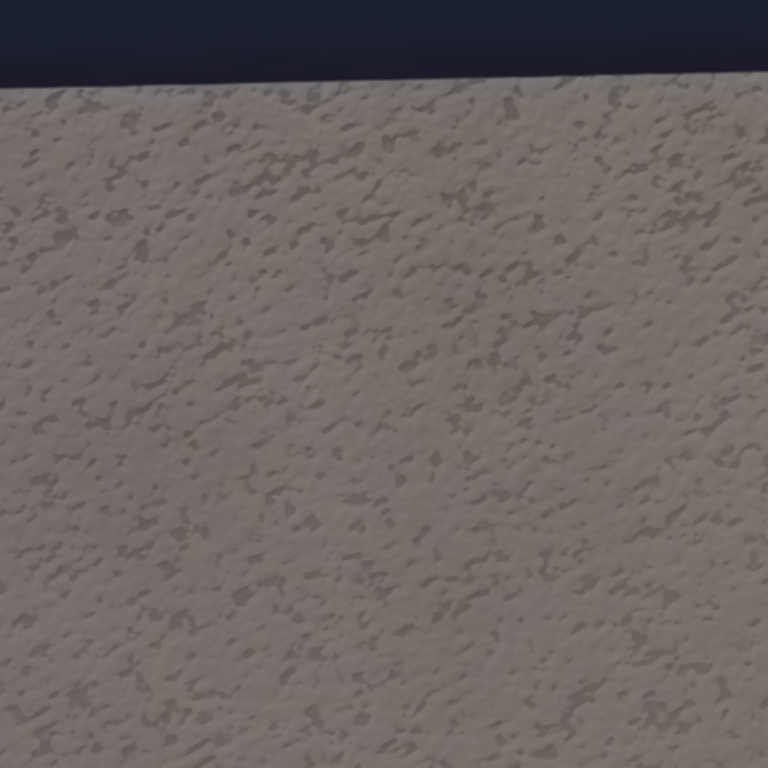
Write a Shadertoy shader that draws this texture.

```glsl
// Rough stucco wall with small shaded pits below a dark, slightly tilted band
float hash(vec2 p) {
    vec3 q = fract(vec3(p.xyx) * 0.1031);
    q += dot(q, q.yzx + 33.33);
    return fract((q.x + q.y) * q.z);
}

float noise(vec2 p) {
    vec2 i = floor(p), f = fract(p);
    f = f * f * (3.0 - 2.0 * f);
    return mix(mix(hash(i), hash(i + vec2(1, 0)), f.x),
               mix(hash(i + vec2(0, 1)), hash(i + vec2(1, 1)), f.x), f.y);
}

float fbm(vec2 p) {
    float sum = 0.0, amp = 0.5;
    for (int i = 0; i < 4; i++) {
        sum += amp * noise(p);
        p = mat2(1.6, 1.2, -1.2, 1.6) * p + 17.3;
        amp *= 0.5;
    }
    return sum;
}

// Grain stretched along a direction rising to the right
float plasterHeight(vec2 uv) {
    vec2 p = mat2(0.89, -0.45, 0.45, 0.89) * uv;
    p += 0.007 * vec2(noise(uv * 38.0), noise(uv * 38.0 + 51.0));
    return 0.65 * noise(p * vec2(55.0, 92.0) + 9.0)
         + 0.35 * noise(p * vec2(115.0, 165.0) + 31.0);
}

vec3 stucco(vec2 uv, float depth) {
    float broad = fbm(uv * 5.0 + 3.0);
    float height = plasterHeight(uv);
    float relief = height - plasterHeight(uv + vec2(-0.003, 0.006));
    float strength = mix(0.75, 1.0, smoothstep(0.2, 0.9, uv.y));

    // Base tone: cooler at left, warmer toward the right and bottom
    vec3 col = mix(vec3(0.462, 0.425, 0.417), vec3(0.470, 0.437, 0.414), uv.x);
    col += 0.035 * (broad - 0.47);
    col += 0.014 * (fbm(uv * 42.0) - 0.47);

    // Shaded pits, clustered by the broad variation
    float cutoff = 0.35 + 0.16 * (fbm(uv * 11.0 + 20.0) - 0.47);
    float pit = 1.0 - smoothstep(cutoff - 0.14, cutoff + 0.07, height);
    col -= pit * strength * vec3(0.067, 0.066, 0.064);
    col += strength * 0.070 * clamp(relief, -0.45, 0.3);

    // Faint warm and cool stains
    col += (noise(uv * 24.0 + 70.0) - 0.5) * vec3(0.006, 0.002, -0.010);

    // Pale bluish rim below the band
    float rim = exp(-depth * depth / 0.0006);
    return col + rim * vec3(-0.012, 0.008, 0.026);
}

vec3 darkBand(vec2 uv, float above) {
    vec3 col = mix(vec3(0.108, 0.105, 0.158), vec3(0.108, 0.128, 0.190),
                   smoothstep(0.0, 0.08, above));
    return col + 0.012 * (fbm(uv * vec2(14.0, 30.0)) - 0.47);
}

void mainImage(out vec4 fragColor, in vec2 fragCoord) {
    vec2 uv = fragCoord / iResolution.xy;
    float edge = 0.884 + 0.023 * uv.x + 0.0012 * (noise(vec2(uv.x * 45.0, 2.0)) - 0.5);
    float above = uv.y - edge;
    float soft = max(0.003, 1.0 / iResolution.y);
    vec3 col = mix(stucco(uv, max(-above, 0.0)), darkBand(uv, max(above, 0.0)),
                   smoothstep(-soft, soft, above));
    fragColor = vec4(col, 1.0);
}
```
